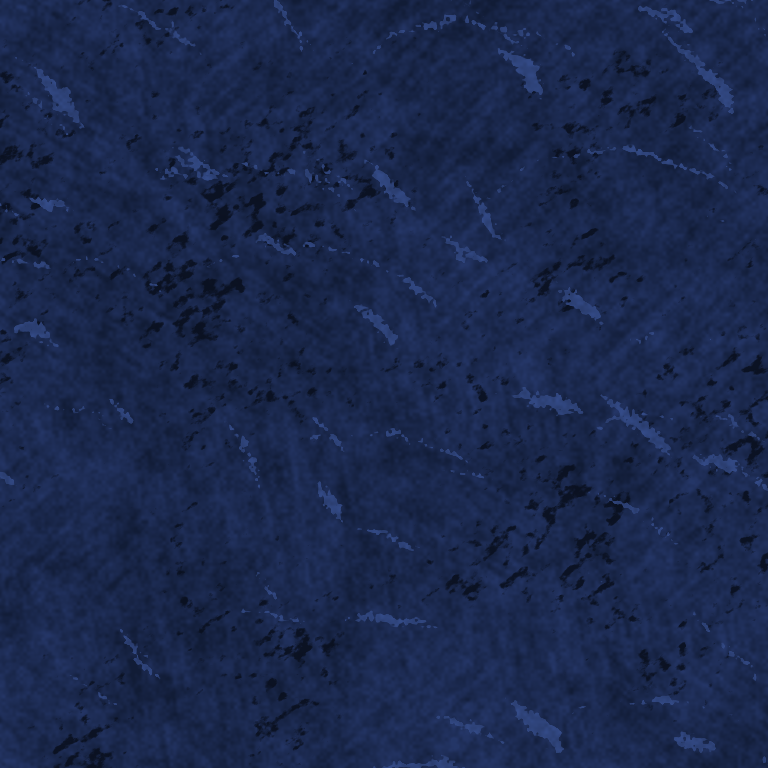
This texture is drawn by a three.js fragment shader. Its source:

```glsl
// Dark navy plaster wall with brushed mottling, pale ragged scrapes and small dark pits.
varying vec2 vUv;

#define SHADOW vec3(0.066, 0.108, 0.210)
#define BODY vec3(0.142, 0.210, 0.402)
#define SCRAPE vec3(0.188, 0.272, 0.492)
#define PIT vec3(0.036, 0.060, 0.118)
#define STROKE_CELLS 8.0
#define ARC_CELLS 4.0
#define FRAY 0.025
#define EDGE 0.0012

float hash(vec2 p) {
  vec3 q = fract(vec3(p.xyx) * 0.1031);
  q += dot(q, q.yzx + 33.33);
  return fract((q.x + q.y) * q.z);
}

float noise(vec2 p) {
  vec2 cell = floor(p);
  vec2 f = fract(p);
  f = f * f * (3.0 - 2.0 * f);
  float low = mix(hash(cell), hash(cell + vec2(1.0, 0.0)), f.x);
  float high = mix(hash(cell + vec2(0.0, 1.0)), hash(cell + 1.0), f.x);
  return mix(low, high, f.y);
}

float fbm(vec2 p) {
  float sum = 0.0;
  float weight = 0.533;
  for (int i = 0; i < 4; i++) {
    sum += weight * noise(p);
    p = mat2(1.6, 1.2, -1.2, 1.6) * p + 17.3;
    weight *= 0.5;
  }
  return sum;
}

vec2 rotate(vec2 p, float angle) {
  float c = cos(angle);
  float s = sin(angle);
  return vec2(c * p.x + s * p.y, c * p.y - s * p.x);
}

// Fine bristle marks running along one direction
float bristles(vec2 p, float angle) {
  return noise(rotate(p, angle) * vec2(22.0, 135.0) + 40.0);
}

// Depth inside a bowed, tapered scrape: positive within, negative outside
float scrape(vec2 p, float halfLength, float halfWidth, float bow) {
  float along = p.x / halfLength;
  float lean = 1.0 + 0.55 * clamp(along, -1.0, 1.0);
  float overrun = 0.02 * max(abs(along) - 1.0, 0.0);
  float taper = (1.0 - along * along) * lean;
  return halfWidth * taper - overrun - abs(p.y + bow * (p.x * p.x));
}

// Deepest of the scrapes scattered over a jittered grid
float scatter(vec2 p, float cells, vec2 lengths, vec2 widths, float bow,
              float tilt, float spread, float seed) {
  float depth = -1.0;
  vec2 home = floor(p * cells);
  for (int j = -1; j <= 1; j++) {
    for (int i = -1; i <= 1; i++) {
      vec2 cell = home + vec2(float(i), float(j));
      vec2 key = cell + seed;
      vec2 jitter = vec2(hash(key + 3.1), hash(key + 7.7));
      vec2 center = (cell + jitter) / cells;
      float angle = tilt + spread * (hash(key + 11.9) - 0.5);
      float size = hash(key + 19.3);
      float girth = hash(key + 23.7);
      float halfLength = mix(lengths.x, lengths.y, size);
      float halfWidth = mix(widths.x, widths.y, girth * girth);
      float d = scrape(rotate(p - center, angle), halfLength, halfWidth, bow);
      float kept = step(hash(key + 31.1), mix(0.5, 0.9, center.y));
      depth = max(depth, mix(-1.0, d, kept));
    }
  }
  return depth;
}

void main() {
  vec2 uv = vUv;

  // Mottled body with bristle marks whose direction changes by region
  float cloud = fbm(uv * 5.0 + 5.0);
  float mottle = fbm(uv * vec2(36.0, 30.0) + 61.0);
  float grain = 0.5 * noise(uv * 110.0 + 7.0) + 0.5 * noise(uv * 215.0);
  float region = noise(uv * 3.2 + 9.0);
  float brush = mix(bristles(uv, -0.55), bristles(uv, -1.4),
                    smoothstep(0.35, 0.5, region));
  brush = mix(brush, bristles(uv, 0.75), smoothstep(0.6, 0.72, region));
  float tone = 0.48 + 0.62 * (cloud - 0.5) + 0.65 * (mottle - 0.5)
             + 0.36 * (brush - 0.5) + 0.62 * (grain - 0.5);
  vec3 color = mix(SHADOW, BODY, clamp(tone, 0.0, 1.0));

  // Small dark pits gathered in loose patches
  float pitting = 0.65 * fbm(rotate(uv, 0.6) * vec2(62.0, 92.0))
                + 0.35 * noise(uv * 8.0 + 27.0);
  color = mix(color, PIT, 0.9 * smoothstep(0.66, 0.77, pitting));

  // Short slanted strokes and long thin arcs, bent a little by noise
  vec2 bend = vec2(noise(uv * 17.0 + 2.0), noise(uv * 17.0 + 80.0)) - 0.5;
  vec2 fine = vec2(noise(uv * 60.0 + 4.0), noise(uv * 60.0 + 33.0)) - 0.5;
  vec2 p = uv + 0.022 * bend + 0.006 * fine;
  float strokes = scatter(p, STROKE_CELLS, vec2(0.025, 0.068),
                          vec2(0.001, 0.0115), 1.2, -0.6, 1.1, 50.0);
  float arcs = scatter(p, ARC_CELLS, vec2(0.08, 0.15),
                       vec2(0.002, 0.0055), 2.3, -0.12, 0.6, 90.0);

  // Ragged edges, dry streaks and gaps break the scrapes into flecks
  float streak = noise(rotate(uv, -0.6) * vec2(35.0, 140.0) + 13.0);
  float fleck = 0.45 * noise(uv * 240.0) + 0.3 * streak
              + 0.25 * noise(uv * 22.0 + 70.0);
  float depth = max(strokes, arcs) + FRAY * (fleck - 0.58);
  float pale = smoothstep(-EDGE, EDGE, depth);
  color = mix(color, SCRAPE * (0.86 + 0.28 * grain), 0.92 * pale);

  gl_FragColor = vec4(color, 1.0);
}
```
